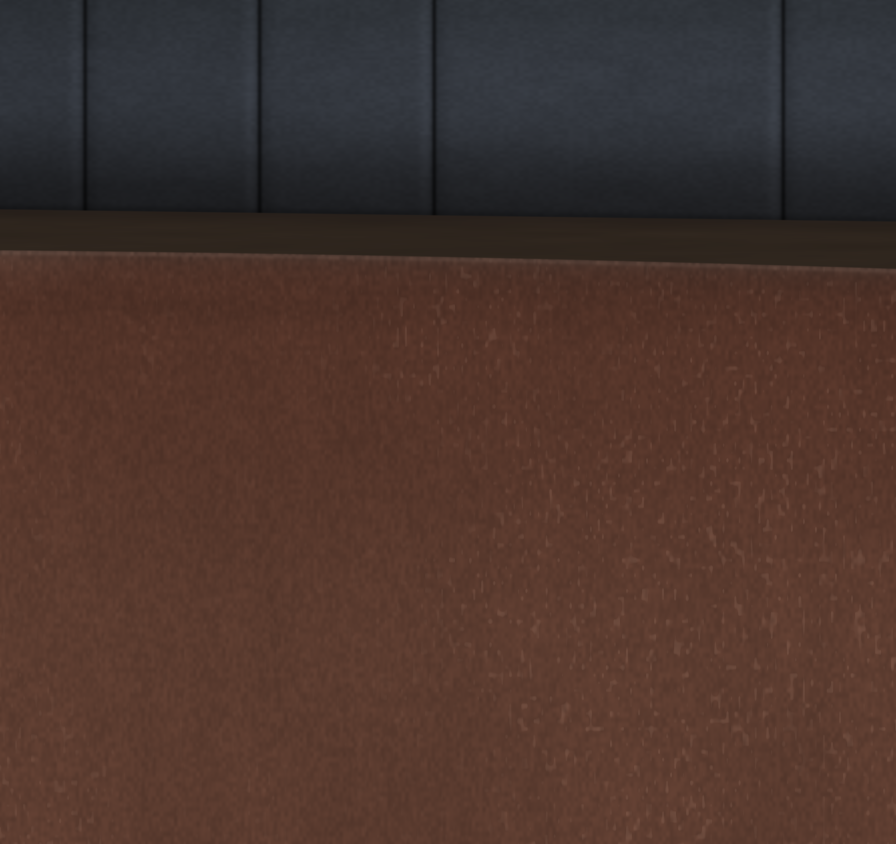
Reproduce this texture procedurally as a WebGL 1 fragment shader.

```glsl
precision highp float;
uniform vec2 u_resolution;

float hash(vec2 p) {
  vec3 q = fract(vec3(p.xyx) * 0.1031);
  q += dot(q, q.yzx + 33.33);
  return fract((q.x + q.y) * q.z);
}

float noise(vec2 p) {
  vec2 i = floor(p);
  vec2 f = fract(p);
  f = f * f * (3.0 - 2.0 * f);
  float low = mix(hash(i), hash(i + vec2(1.0, 0.0)), f.x);
  float high = mix(hash(i + vec2(0.0, 1.0)), hash(i + vec2(1.0, 1.0)), f.x);
  return mix(low, high, f.y);
}

float fbm(vec2 p) {
  float sum = 0.0;
  float weight = 0.5;
  for (int i = 0; i < 4; i++) {
    sum += weight * (noise(p) - 0.5);
    p = p * 2.03 + 17.3;
    weight *= 0.5;
  }
  return sum;
}

float bell(float d, float width) {
  return exp(-d * d / (width * width));
}

// Padded wall panels with vertical seams
vec3 wallColor(vec2 uv, vec2 p) {
  float depth = 1.0 - uv.y;
  vec3 color = mix(vec3(0.182, 0.198, 0.220), vec3(0.200, 0.216, 0.244),
                   smoothstep(0.0, 0.08, depth));
  color = mix(color, vec3(0.115, 0.119, 0.130),
              smoothstep(0.115, 0.255, depth + 0.012 * (0.5 - uv.x)));
  color *= 0.95 + 0.08 * smoothstep(0.0, 0.6, uv.x);
  color *= 1.0 + 0.12 * fbm(p * vec2(20.0, 45.0))
               + 0.09 * (noise(p * vec2(170.0, 260.0)) - 0.5);
  for (int i = 0; i < 5; i++) {
    float seamX = 0.0950 + 0.1948 * float(i);
    float present = i == 3 ? 0.0 : 1.0;
    float d = uv.x - seamX;
    color *= 1.0 - present * (0.50 * bell(d, 0.0028) + 0.10 * bell(d - 0.004, 0.010));
    color *= 1.0 + present * 0.13 * bell(d + 0.010, 0.007);
  }
  return color;
}

// Dark rail with faint horizontal grain
vec3 railColor(vec2 p, float below) {
  vec3 color = mix(vec3(0.155, 0.125, 0.105), vec3(0.180, 0.145, 0.115),
                   smoothstep(0.0, 0.02, below));
  return color * (1.0 + 0.14 * fbm(p * vec2(9.0, 130.0)));
}

// Brushed cushion with a worn upper edge
vec3 cushionColor(vec2 uv, vec2 p, float below) {
  vec3 color = mix(vec3(0.298, 0.183, 0.143), vec3(0.326, 0.202, 0.158),
                   smoothstep(0.01, 0.14, below));
  color = mix(color, vec3(0.356, 0.232, 0.184), smoothstep(0.10, 0.50, below));
  float cloud = fbm(p * vec2(4.0, 3.0) + 5.0);
  float streak = fbm(p * vec2(28.0, 3.5));
  float crease = fbm(p * vec2(3.0, 30.0)) * (1.0 - smoothstep(0.03, 0.20, below));
  color *= 1.0 + 0.13 * cloud + 0.07 * streak + 0.13 * crease;

  // Woven nap and sparse bright fibres
  float nap = noise(p * vec2(230.0, 170.0)) - 0.5;
  float weave = noise(p * vec2(260.0, 75.0) + 9.0) - 0.5;
  float fibre = smoothstep(0.70, 1.0, noise(p * vec2(210.0, 110.0) + 41.0));
  float fibreZone = smoothstep(0.0, 0.25, cloud + 0.12 * uv.x);
  color *= 1.0 + 0.12 * nap + 0.06 * weave;
  color += vec3(0.050, 0.046, 0.042) * fibre * (0.25 + fibreZone);

  // Grey sheen along the rim
  float rim = exp(-below / 0.014);
  vec3 sheen = vec3(0.275, 0.212, 0.185) * (1.0 + 0.25 * nap);
  color = mix(color, sheen, 0.75 * rim);
  color += vec3(0.045, 0.040, 0.037) * bell(below - 0.003, 0.003);
  float shoulder = bell(uv.x - 0.02, 0.07) * bell(below - 0.015, 0.025);
  return color + vec3(0.030, 0.027, 0.025) * shoulder;
}

void main() {
  vec2 uv = gl_FragCoord.xy / u_resolution;
  vec2 p = gl_FragCoord.xy / u_resolution.y;
  float depth = 1.0 - uv.y;
  float pixel = 1.0 / u_resolution.y;
  float railBelow = depth - (0.2480 + 0.0145 * uv.x);
  float cushionBelow = depth - (0.2965 + 0.0100 * uv.x + 0.0120 * uv.x * uv.x);

  vec3 color = wallColor(uv, p);
  color *= 1.0 - 0.25 * bell(railBelow, 0.006);
  color = mix(color, railColor(p, railBelow),
              smoothstep(-pixel, pixel, railBelow));
  color = mix(color, cushionColor(uv, p, max(cushionBelow, 0.0)),
              smoothstep(-pixel, pixel, cushionBelow));
  gl_FragColor = vec4(color, 1.0);
}
```
